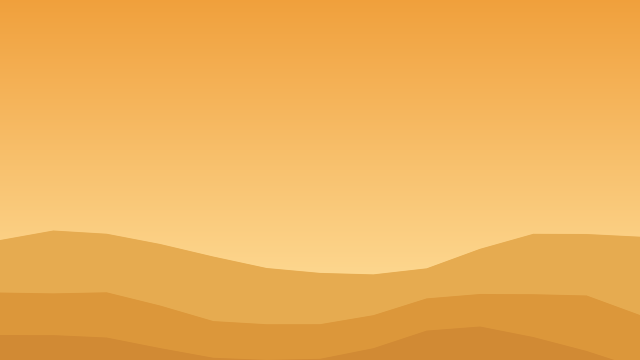
Give the GLSL for this background, as a Shadertoy shader.

```glsl
// Three faceted sand dunes under a warm sky that pales toward the horizon.
// Each crest is a short sine series sampled at thirteen evenly spaced
// vertices, which straight segments join; dunes are painted back to front.

// Crest height at x: a line between the end heights plus eight half-wave sines.
float crest(float x, vec2 ends, vec4 lowWaves, vec4 highWaves) {
    float angle = 3.14159265 * x;
    return mix(ends.x, ends.y, x)
         + dot(lowWaves, sin(angle * vec4(1, 2, 3, 4)))
         + dot(highWaves, sin(angle * vec4(5, 6, 7, 8)));
}

// Crest with straight facets, a twelfth of the canvas wide each.
// Parameters are in thousandths of the canvas height.
float facetedCrest(float x, vec2 ends, vec4 lowWaves, vec4 highWaves) {
    float facet = floor(x * 12.0);
    float left = crest(facet / 12.0, ends, lowWaves, highWaves);
    float right = crest((facet + 1.0) / 12.0, ends, lowWaves, highWaves);
    return 0.001 * mix(left, right, x * 12.0 - facet);
}

// Lay a dune over the colour wherever the point is below its crest.
vec3 addDune(vec3 behind, vec3 sand, float y, float height) {
    float softness = 0.6 / iResolution.y;
    return mix(sand, behind, smoothstep(-softness, softness, y - height));
}

void mainImage(out vec4 fragColor, in vec2 fragCoord) {
    vec2 uv = fragCoord / iResolution.xy;

    // Sky
    vec3 horizonGlow = vec3(0.990, 0.840, 0.557);
    vec3 zenith = vec3(0.941, 0.627, 0.235);
    vec3 color = mix(horizonGlow, zenith, clamp((uv.y - 0.235) / 0.765, 0.0, 1.0));

    // Far dune
    float height = facetedCrest(uv.x, vec2(333.3, 342.6),
        vec4(-66.3, 12.2, 40.5, -4.5), vec4(8.3, 3.1, -2.6, 4.0));
    color = addDune(color, vec3(0.902, 0.671, 0.314), uv.y, height);

    // Middle dune
    height = facetedCrest(uv.x, vec2(187.5, 125.0),
        vec4(-18.7, -34.7, 38.4, 5.3), vec4(2.1, -3.1, 1.7, -8.4));
    color = addDune(color, vec3(0.863, 0.592, 0.227), uv.y, height);

    // Near dune
    height = facetedCrest(uv.x, vec2(69.4, -23.1),
        vec4(18.8, -48.9, 33.3, 8.4), vec4(-4.9, 4.2, 0.4, -4.1));
    color = addDune(color, vec3(0.820, 0.541, 0.204), uv.y, height);

    fragColor = vec4(color, 1.0);
}
```
